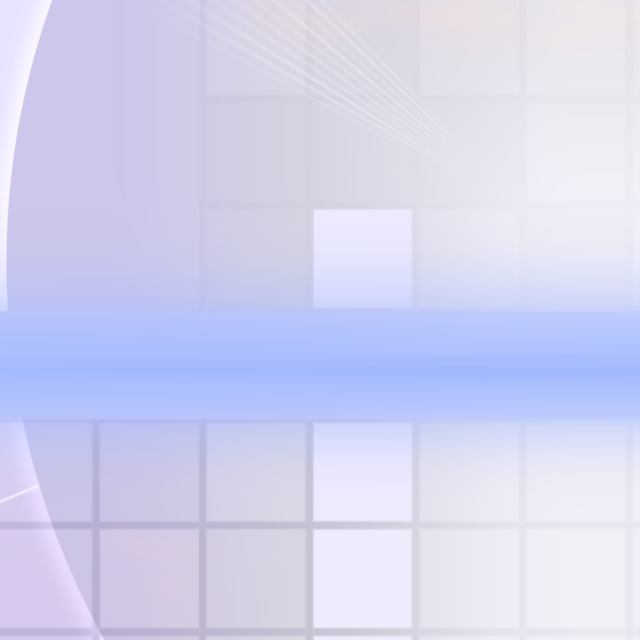
This background is drawn by a WebGL 1 fragment shader. Its source:

```glsl
precision highp float;
// Pale lavender wall of square tiles crossed by a soft blue horizontal beam.
// A large arc trims the left side and a fan of fine rays falls from the top.
// Layers: base gradient, arc, tiles and grout, rays, then the beam on top.

#define TILE_COUNT 6.0
#define TILE_ORIGIN vec2(0.150, 0.0125)
#define BEAM_Y 0.42
#define BEAM_TOP 0.514
#define BEAM_BOTTOM 0.345
#define ARC_CENTER vec2(1.221, 0.590)
#define ARC_RADIUS 1.211
#define FAN_APEX vec2(0.833, 0.661)
#define FAN_SPACING 0.034
#define PANEL_EDGE 0.310

uniform vec2 u_resolution;

float hash(vec2 p) {
    vec3 q = fract(vec3(p.xyx) * 0.1031);
    q += dot(q, q.yzx + 33.33);
    return fract((q.x + q.y) * q.z);
}

float cornerSlope(vec2 corner, vec2 offset) {
    float angle = 6.2832 * hash(corner);
    return dot(vec2(cos(angle), sin(angle)), offset);
}

float gradientNoise(vec2 p) {
    vec2 i = floor(p), f = fract(p);
    vec2 u = f * f * f * (f * (f * 6.0 - 15.0) + 10.0);
    vec2 e = vec2(1.0, 0.0);
    float low = mix(cornerSlope(i, f), cornerSlope(i + e, f - e), u.x);
    float high = mix(cornerSlope(i + e.yx, f - e.yx), cornerSlope(i + 1.0, f - 1.0), u.x);
    return mix(low, high, u.y);
}

float bell(float x, float width) {
    return exp(-x * x / (width * width));
}

// Lavender at left, grey in the middle, near white at right
vec3 wallColor(vec2 p) {
    vec3 lavender = vec3(0.800, 0.780, 0.920);
    vec3 grey = vec3(0.845, 0.835, 0.890);
    vec3 white = vec3(0.945, 0.935, 0.965);
    vec3 color = mix(lavender, grey, smoothstep(0.15, 0.5, p.x));
    color = mix(color, white, smoothstep(0.42, 0.92, p.x));
    color -= 0.045 * smoothstep(0.65, 1.0, p.y) * smoothstep(0.5, 0.8, p.x);
    color += vec3(0.0, -0.012, -0.025) * smoothstep(0.35, 0.0, p.y) * smoothstep(0.6, 0.2, p.x);
    return color;
}

// Light area beyond the arc, with a bright rim and two glints
vec3 addArc(vec3 color, vec2 p, float pixel) {
    float d = length(p - ARC_CENTER) - ARC_RADIUS;
    float outside = smoothstep(-pixel, pixel, d);
    vec3 side = mix(vec3(0.84, 0.79, 0.93), vec3(0.91, 0.89, 1.0), smoothstep(0.1, 0.6, p.y));
    side += 0.07 * bell(d, 0.022);
    float glint = bell(p.y - 0.216 - 0.42 * p.x, 0.0025) + 0.6 * bell(p.y - 0.698, 0.003);
    side = mix(side, vec3(0.99, 0.97, 1.0), 0.8 * glint);
    return mix(color, side, outside);
}

vec3 addTiles(vec3 color, vec2 p) {
    vec2 grid = (p - TILE_ORIGIN) * TILE_COUNT;
    vec2 id = floor(grid), f = fract(grid);
    vec2 edge = min(f, 1.0 - f);
    float inset = min(edge.x, edge.y);
    float below = 1.0 - step(BEAM_BOTTOM, p.y);
    float tiled = max(below, smoothstep(PANEL_EDGE - 0.003, PANEL_EDGE + 0.003, p.x));

    // Small tone shifts and the bright column of squares
    float inside = smoothstep(0.025, 0.055, inset);
    color += tiled * inside * 0.022 * (hash(id + 7.0) - 0.4);
    float bright = step(abs(id.x - 2.0), 0.5) * step(0.5, abs(id.y - 2.0)) * step(id.y, 3.5);
    color = mix(color, vec3(0.93, 0.92, 0.99), bright * inside);

    // Grout is stronger low down and at left
    float grout = tiled * smoothstep(0.055, 0.015, inset);
    float strength = mix(0.022, 0.085, below) * mix(1.0, 0.35, smoothstep(0.35, 0.8, p.x));
    return color - grout * strength * vec3(1.0, 1.0, 0.85);
}

// Thin white rays converging on the fan apex
vec3 addRays(vec3 color, vec2 p) {
    vec2 v = vec2(FAN_APEX.x - p.x, p.y - FAN_APEX.y);
    float angle = atan(v.y, v.x), r = length(v);
    float wave = abs(fract(angle / FAN_SPACING) - 0.5);
    float weight = 0.45 + 0.55 * hash(vec2(floor(angle / FAN_SPACING), 3.0));
    float fan = smoothstep(0.46, 0.54, angle) * smoothstep(0.86, 0.76, angle);
    float reach = smoothstep(0.10, 0.20, r) * smoothstep(0.78, 0.35, r);
    return mix(color, vec3(0.96, 0.94, 0.97), 0.5 * weight * fan * reach * bell(wave, 0.2));
}

vec3 addBeam(vec3 color, vec2 p) {
    float dy = p.y - BEAM_Y;
    float body = smoothstep(BEAM_BOTTOM - 0.004, BEAM_BOTTOM + 0.004, p.y)
               * smoothstep(BEAM_TOP + 0.004, BEAM_TOP - 0.004, p.y);
    vec3 veil = mix(vec3(0.80, 0.80, 0.96), vec3(0.86, 0.87, 0.98), smoothstep(0.2, 1.0, p.x));
    color = mix(color, veil, body);
    float glow = bell(dy, dy > 0.0 ? 0.125 : 0.100);
    float streak = gradientNoise(vec2(p.x * 2.0, p.y * 75.0));
    color = mix(color, vec3(0.66, 0.74, 1.0), glow * (0.94 + 0.12 * streak));
    return color - vec3(0.035, 0.022, 0.0) * bell(dy, 0.018) * (0.6 + 0.4 * p.x);
}

void main() {
    vec2 p = gl_FragCoord.xy / u_resolution;
    float pixel = 1.0 / min(u_resolution.x, u_resolution.y);
    vec3 color = addArc(wallColor(p), p, pixel);
    color = addTiles(color, p);
    // Faint warm clouds along the top and at lower left
    float warm = bell(p.y - 0.97, 0.05) * smoothstep(0.3, 0.45, p.x)
               + bell(length(p - vec2(0.23, 0.12)), 0.10);
    color += vec3(0.025, 0.005, -0.02) * warm * (0.7 + gradientNoise(p * vec2(9.0, 24.0)));
    color = addRays(color, p);
    gl_FragColor = vec4(clamp(addBeam(color, p), 0.0, 1.0), 1.0);
}
```
